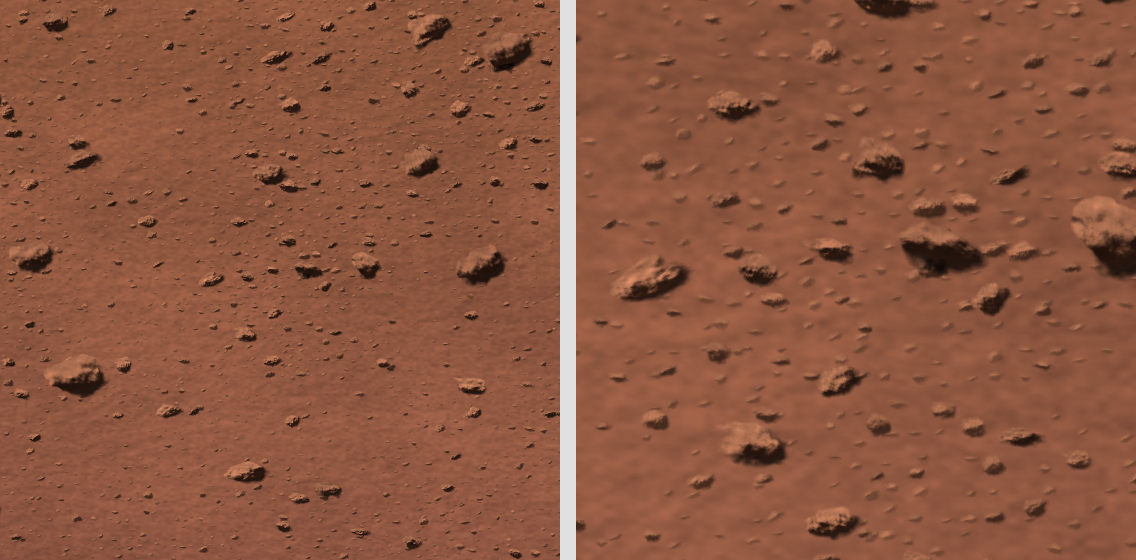
Left: the whole. Right: its middle third, enlarged.
This texture is drawn by a Shadertoy shader. Its source:

```glsl
// Rusty desert ground strewn with flat crumbly rocks and pebbles, lit from the upper left.
#define GROUND vec3(0.572, 0.348, 0.255)
#define ROCK_LIT vec3(0.655, 0.42, 0.305)
#define ROCK_DARK vec3(0.12, 0.06, 0.035)
#define SHADOW_DEPTH 0.80
#define SOFTNESS 0.0014
#define ROUGHNESS 1.0
#define GRAIN 0.11
#define MOTTLE 0.24
#define LIGHT_DIR vec2(-0.45, 0.89)

float hash(vec2 p) {
    return fract(sin(dot(p, vec2(127.1, 311.7))) * 43758.5453);
}

float noise(vec2 p) {
    vec2 i = floor(p), f = fract(p);
    f = f * f * (3.0 - 2.0 * f);
    return mix(mix(hash(i), hash(i + vec2(1, 0)), f.x),
               mix(hash(i + vec2(0, 1)), hash(i + vec2(1, 1)), f.x), f.y);
}

float fbm(vec2 p) {
    float sum = 0.0, amp = 0.5;
    for (int i = 0; i < 4; i++) {
        sum += amp * noise(p);
        p = mat2(1.6, 1.2, -1.2, 1.6) * p + 7.3;
        amp *= 0.5;
    }
    return sum;
}

// Slope of the noise towards the light: positive where lit
float relief(vec2 p, float stepSize) {
    return fbm(p) - fbm(p + LIGHT_DIR * stepSize);
}

vec3 ground(vec2 uv) {
    float mottle = fbm(uv * vec2(5.0, 8.0)) - 0.47;
    float bumps = relief(uv * vec2(42.0, 75.0), 0.4);
    float grain = noise(uv * vec2(150.0, 230.0)) - 0.5;
    float tone = 1.0 + MOTTLE * mottle + 0.28 * bumps + GRAIN * grain;
    vec3 tint = mix(vec3(1.0, 0.99, 1.03), vec3(0.985, 0.99, 0.95), uv.y);
    return GROUND * tint * tone;
}

// One size class of rocks: one possible rock per cell, painted from far to near
vec3 addRocks(vec3 col, vec2 uv, float cell, float density, float contrast, float seed) {
    vec2 home = floor(uv / cell);
    for (int j = 1; j >= -1; j--) {
        for (int i = -1; i <= 1; i++) {
            vec2 id = home + vec2(i, j);
            vec2 key = id + seed;
            vec2 centre = (id + 0.15 + 0.7 * vec2(hash(key + 1.7), hash(key + 5.3))) * cell;
            float patchy = smoothstep(0.2, 0.7, noise(centre * 4.0 + 3.0)) + 0.65 - 0.35 * centre.x;
            if (hash(key) > density * patchy) continue;

            // Size, flatness and tilt
            float size = hash(key + 9.1);
            float radius = cell * mix(0.13, 0.31, size * size);
            float flatness = mix(0.42, 0.78, hash(key + 13.9));
            float angle = 0.7 * (hash(key + 21.3) - 0.4);
            vec2 p = uv - centre;
            if (length(p) > 2.5 * radius) continue;
            p = mat2(cos(angle), -sin(angle), sin(angle), cos(angle)) * p;
            vec2 q = p / (radius * vec2(1.0, flatness));

            // Ragged outline
            vec2 grit = q * vec2(1.4, 1.0) + hash(key + 31.7) * 90.0;
            vec2 warp = vec2(fbm(grit), fbm(grit + 17.0)) - 0.47;
            vec2 w = q + ROUGHNESS * warp;
            float edge = SOFTNESS / (radius * flatness);
            float body = 1.0 - smoothstep(-edge, edge, length(w) - 0.9);
            float shade = 1.0 - smoothstep(-edge - 0.1, edge + 0.1, length(w - vec2(0.22, -0.36)) - 0.85);
            col *= 1.0 - SHADOW_DEPTH * contrast * shade;

            // Bright cap, dark underside, crumbly surface that smooths out on pebbles
            float crumble = relief(grit * 1.9, 0.45) * smoothstep(0.002, 0.014, radius);
            float depth = mix(-0.35, 0.15, hash(key + 37.0));
            float lit = smoothstep(depth - 0.5, depth + 0.3, w.y - 0.35 * w.x + 1.6 * crumble);
            lit = mix(1.0, lit, contrast);
            vec3 rock = mix(ROCK_DARK, ROCK_LIT, lit) * (1.0 + 0.65 * crumble);
            rock *= 0.9 + 0.2 * hash(key + 41.0);
            col = mix(col, rock, body);
        }
    }
    return col;
}

void mainImage(out vec4 fragColor, in vec2 fragCoord) {
    vec2 uv = fragCoord / iResolution.y;
    vec3 col = ground(uv);

    // Grit, pebbles, stones and boulders
    col = addRocks(col, uv, 0.016, 0.55, 0.38, 11.0);
    col = addRocks(col, uv, 0.031, 0.50, 0.72, 47.0);
    col = addRocks(col, uv, 0.078, 0.55, 0.92, 83.0);
    col = addRocks(col, uv, 0.200, 0.50, 0.95, 129.0);

    fragColor = vec4(clamp(col, 0.0, 1.0), 1.0);
}
```
